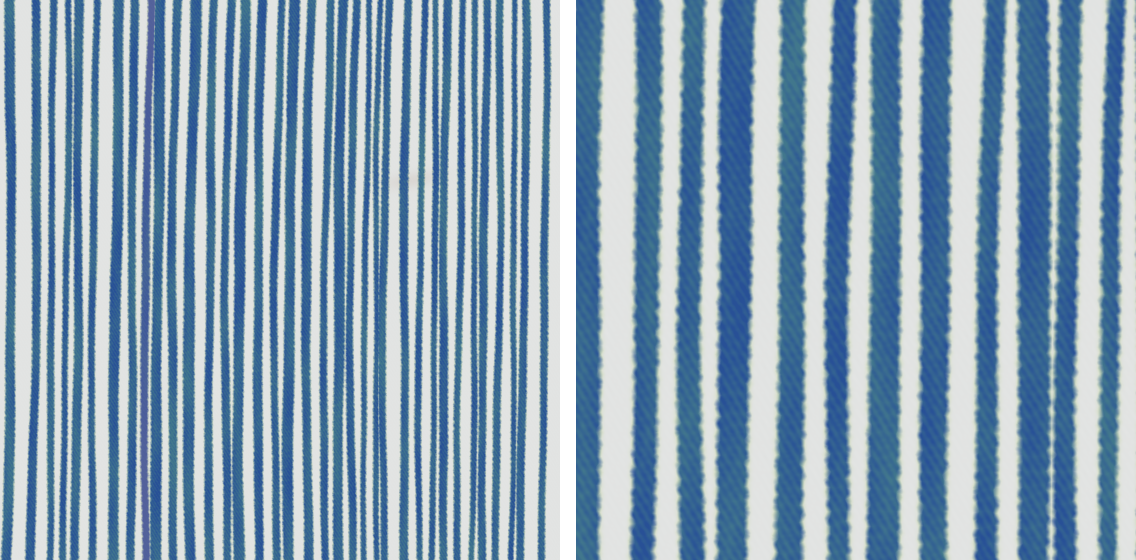
Left: the whole. Right: its middle third, enlarged.
A WebGL 1 fragment shader for this pattern:

```glsl
precision highp float;
// Hand-painted blue pinstripes on pale twill: 36 wavering vertical lines.
// Six bands of evenly pitched stripes are staggered by a cosine, bent by
// layered sines, then dyed with cellular blotches and a fine diagonal weave.

uniform vec2 u_resolution;

#define PAPER   vec3(0.885, 0.892, 0.888)
#define INDIGO  vec3(0.155, 0.315, 0.590)
#define TEAL    vec3(0.255, 0.465, 0.550)
#define VIOLET  vec3(0.350, 0.370, 0.620)
#define VIOLET_ID 22.0      // band 2, stripe 2
#define STAGGER 0.0033      // sideways shift of stripes within a band
#define WIDTH_VARIATION 0.2
#define WANDER  0.0019      // independent waver of each stripe
#define FRAY    0.0007      // roughness of the stripe edges
#define SOFTNESS 0.0017     // bleed of dye into the cloth
#define WEAVE   190.0       // twill ribs across the canvas

const float TAU = 6.2831853;

vec2 hash2(vec2 p) {
    vec2 q = vec2(dot(p, vec2(127.1, 311.7)), dot(p, vec2(269.5, 183.3)));
    return fract(sin(q) * 43758.55);
}

// Distance to the nearest scattered point.
float cellular(vec2 p) {
    vec2 cell = floor(p);
    float nearest = 2.0;
    for (int j = -1; j <= 1; j++) {
        for (int i = -1; i <= 1; i++) {
            vec2 c = cell + vec2(float(i), float(j));
            nearest = min(nearest, length(c + hash2(c) - p));
        }
    }
    return nearest;
}

// Slow bend shared by neighbouring stripes.
float sharedBend(vec2 p) {
    float u = 2.0 * p.y - 1.0;
    return 0.0043 * u + 0.0065 * u * u * sin(4.6 * (p.x - 0.15));
}

float stripeWander(float y, float id) {
    return WANDER * (sin(y * 5.3 + id * 2.4)
                   + 0.5 * sin(y * 11.7 + id * 4.1)
                   + 0.2 * sin(y * 29.0 + id * 1.7));
}

// Keeps the nearest stripe as (signed distance, id).
// band = first centre, pitch, stripe width, stripe count
vec2 addBand(vec2 nearest, vec2 p, float bandId, vec4 band) {
    for (int i = 0; i < 10; i++) {
        float k = float(i);
        if (k >= band.w) break;
        float id = bandId * 10.0 + k;
        float rhythm = cos(2.0 * k);
        float centre = band.x + band.y * k - STAGGER * rhythm;
        centre += stripeWander(p.y, id);
        float width = band.z * (1.0 + WIDTH_VARIATION * rhythm);
        width *= 1.0 + 0.07 * sin(p.y * 9.0 + id * 3.3);
        float d = abs(p.x - centre) - 0.5 * width;
        if (d < nearest.x) nearest = vec2(d, id);
    }
    return nearest;
}

void main() {
    vec2 uv = gl_FragCoord.xy / u_resolution;
    vec2 p = vec2(uv.x - sharedBend(uv), uv.y);

    // Stripe layout: the lone outer pair, then the groups between them
    vec2 stripe = vec2(1.0, 0.0);
    stripe = addBand(stripe, p, 0.0, vec4(0.0221, 0.9505, 0.0137, 2.0));
    stripe = addBand(stripe, p, 1.0, vec4(0.0664, 0.0250, 0.0125, 5.0));
    stripe = addBand(stripe, p, 2.0, vec4(0.2096, 0.0245, 0.0151, 5.0));
    stripe = addBand(stripe, p, 3.0, vec4(0.3424, 0.0293, 0.0156, 10.0));
    stripe = addBand(stripe, p, 4.0, vec4(0.6302, 0.0195, 0.0108, 4.0));
    stripe = addBand(stripe, p, 5.0, vec4(0.7253, 0.0237, 0.0120, 10.0));

    // Frayed, slightly scalloped edges
    float scallop = sin(TAU * (uv.y * 85.0 + uv.x * 30.0));
    float grain = cellular(uv * vec2(170.0, 210.0));
    float d = stripe.x + FRAY * (0.6 * scallop + 2.0 * (grain - 0.45));
    float soft = SOFTNESS + 0.5 / u_resolution.x;
    float ink = 1.0 - smoothstep(-soft, soft, d);

    // Dye: long blotches broken up by twill ribs and grain
    float twill = sin(TAU * WEAVE * (uv.x + 0.6 * uv.y));
    float blotch = cellular(vec2(p.x * 45.0, p.y * 8.0));
    float drift = sin(p.y * 7.0 + stripe.y * 2.9);
    float tone = 0.5 + 0.75 * (blotch - 0.45) + 0.14 * drift
               + 0.16 * twill + 0.35 * (grain - 0.45);
    vec3 dye = mix(INDIGO, TEAL, clamp(tone, 0.0, 1.0));
    float isViolet = 1.0 - step(0.5, abs(stripe.y - VIOLET_ID));
    dye = mix(dye, VIOLET, isViolet * (0.6 + 0.2 * drift));

    // Cloth: faint weave, a beige smudge and yellowish fringes
    vec3 cloth = PAPER + 0.006 * twill * (grain - 0.2);
    vec2 smudge = (uv - vec2(0.735, 0.678)) / vec2(0.05, 0.014);
    smudge.y -= 0.5 * smudge.x;
    cloth -= vec3(0.03, 0.05, 0.06) * exp(-dot(smudge, smudge));
    float fringe = exp(-pow(d / 0.0020, 2.0)) * (0.7 + 0.3 * scallop);
    cloth -= fringe * vec3(0.07, 0.03, 0.16);

    gl_FragColor = vec4(mix(cloth, dye, ink), 1.0);
}
```
